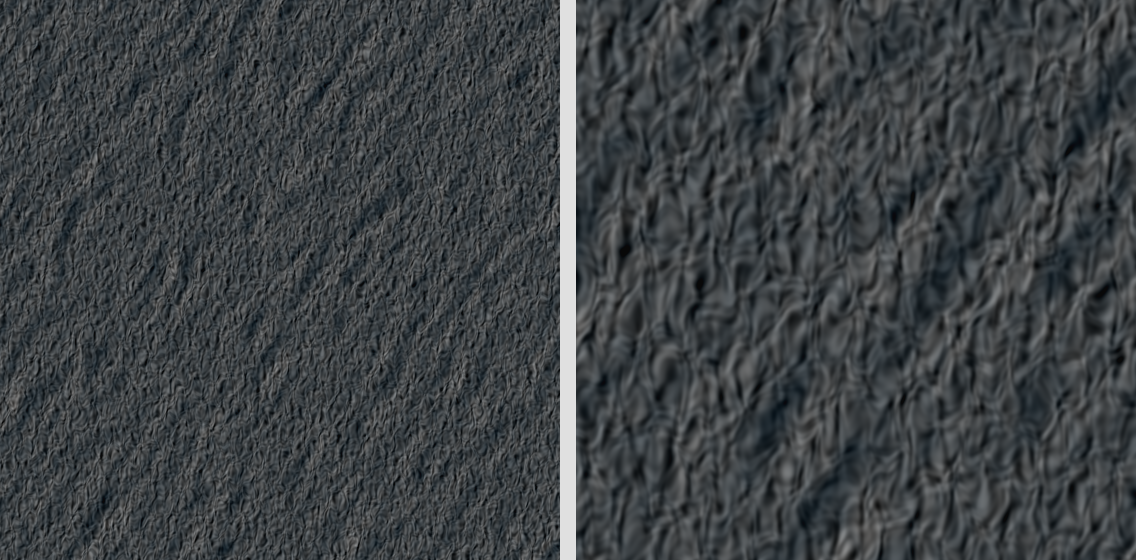
Left, the full canvas; right, a detail of the centre.
Give the GLSL for this texture, as a three.js fragment shader.

```glsl
// Dark slate-grey stone with slanted folds and a fine upright grain, lit from the side.
#define BASE_COLOR vec3(0.230, 0.248, 0.259)
#define WARM_SHIFT vec3(0.019, 0.002, -0.010)
#define FOLD_ANGLE 1.01
#define FOLD_SCALE vec2(11.0, 29.0)
#define GRAIN_SCALE vec2(128.0, 70.0)
#define GRAIN_LEAN 0.05
#define FOLD_CONTRAST 0.070
#define RIPPLE_CONTRAST 0.060
#define GRAIN_CONTRAST 0.170
#define SPECK_CONTRAST 0.140

varying vec2 vUv;

// Random unit gradient for a lattice cell
vec2 cellGradient(vec2 cell) {
  vec3 h = fract(cell.xyx * vec3(0.1031, 0.1030, 0.0973));
  h += dot(h, h.yzx + 33.33);
  float angle = 6.28319 * fract((h.x + h.y) * h.z);
  return vec2(cos(angle), sin(angle));
}

// Gradient noise with a quintic fade, centred on zero
float gradientNoise(vec2 p) {
  vec2 cell = floor(p);
  vec2 f = p - cell;
  vec2 fade = f * f * f * (f * (f * 6.0 - 15.0) + 10.0);
  vec2 e = vec2(0.0, 1.0);
  float a = dot(cellGradient(cell), f);
  float b = dot(cellGradient(cell + e.yx), f - e.yx);
  float c = dot(cellGradient(cell + e), f - e);
  float d = dot(cellGradient(cell + e.yy), f - e.yy);
  return mix(mix(a, b, fade.x), mix(c, d, fade.x), fade.y);
}

// Light caught by the noise relief: its slope along the step
float relief(vec2 p, vec2 lightStep) {
  return gradientNoise(p + lightStep) - gradientNoise(p - lightStep);
}

// Deepens the shaded side so that creases read narrow and dark
float crease(float slope) {
  return slope - 0.5 * slope * slope + 0.06;
}

void main() {
  // Bend the surface so that folds wander and fork
  vec2 bend = vec2(gradientNoise(vUv * 7.0 + 3.7), gradientNoise(vUv * 7.0 + 41.3));
  vec2 p = vUv + 0.022 * bend;

  // Slanted folds: x runs along them, y across; they fade in and out in patches
  float ca = cos(FOLD_ANGLE);
  float sa = sin(FOLD_ANGLE);
  vec2 along = vec2(ca * p.x + sa * p.y, ca * p.y - sa * p.x);
  vec2 foldPos = along * FOLD_SCALE + 17.0;
  float patches = 1.0 + 1.3 * gradientNoise(vUv * 9.0 + 87.0);
  float fold = patches * crease(relief(foldPos, vec2(0.0, -0.33)));
  float ripple = patches * crease(relief(foldPos * vec2(2.5, 2.0) + 9.1, vec2(0.1, -0.33)));

  // Upright grain, nudged sideways by the folds
  vec2 grainUv = vUv + vec2(0.004, 0.002) * gradientNoise(foldPos);
  grainUv.x -= GRAIN_LEAN * grainUv.y;
  vec2 grainPos = grainUv * GRAIN_SCALE + 60.0;
  vec2 jitter = vec2(gradientNoise(grainPos * 0.55 + 5.3), gradientNoise(grainPos * 0.55 + 33.1));
  grainPos += 0.7 * jitter;
  float grain = crease(relief(grainPos, vec2(-0.33, 0.10)));
  float speck = relief(grainPos * vec2(1.6, 2.1) + 23.0, vec2(-0.28, 0.16));

  // Grain is rougher where a fold faces the light
  float roughness = 1.0 + 0.4 * clamp(fold, -0.6, 0.6);
  float light = FOLD_CONTRAST * fold + RIPPLE_CONTRAST * ripple;
  light += roughness * (GRAIN_CONTRAST * grain + SPECK_CONTRAST * speck);

  // Lit flanks turn warm, shaded ones blue, single grains vary
  float warmth = 0.9 * fold + 0.5 * ripple + gradientNoise(grainPos * 0.8 + 71.0);
  vec3 color = BASE_COLOR + light + WARM_SHIFT * warmth;
  gl_FragColor = vec4(clamp(color, 0.03, 0.62), 1.0);
}
```
